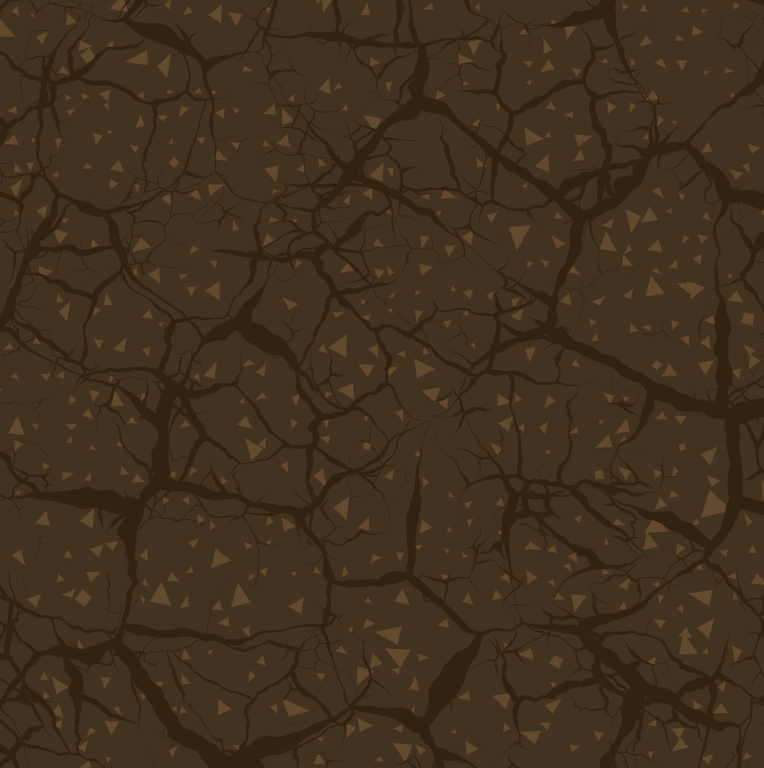
A WebGL 2 fragment shader for this texture:

```glsl
#version 300 es
precision highp float;
// Cracked brown earth scattered with small angular stone chips.

uniform vec2 u_resolution;
out vec4 fragColor;

const vec3 SOIL = vec3(0.262, 0.198, 0.120);
const vec3 CRACK = vec3(0.205, 0.135, 0.065);
const vec3 CHIP = vec3(0.385, 0.292, 0.180);
const float TAU = 6.28319;

vec2 hash2(vec2 p) {
    vec3 q = fract(p.xyx * vec3(0.1031, 0.1030, 0.0973));
    q += dot(q, q.yzx + 33.33);
    return fract((q.xx + q.yz) * q.zy);
}

// Two independent channels of smooth value noise, 0 to 1
vec2 noise2(vec2 p) {
    vec2 i = floor(p), f = fract(p);
    f = f * f * (3.0 - 2.0 * f);
    vec2 low = mix(hash2(i), hash2(i + vec2(1, 0)), f.x);
    vec2 high = mix(hash2(i + vec2(0, 1)), hash2(i + vec2(1, 1)), f.x);
    return mix(low, high, f.y);
}

// Bends straight lines into jagged, wandering ones
vec2 warp(vec2 p, float frequency, float strength) {
    vec2 offset = vec2(0.0);
    for (int i = 0; i < 4; i++) {
        offset += strength * (noise2(p * frequency + float(i) * 17.3) - 0.5);
        frequency *= 2.6;
        strength *= 0.42;
    }
    return p + offset;
}

// Distance to the nearest border between irregular cells
float cellBorder(vec2 p, float cells, float seed) {
    p = p * cells + seed;
    vec2 base = floor(p), f = fract(p), nearCell = vec2(0.0), nearPoint = vec2(0.0);
    float nearest = 9.0;
    for (int y = -1; y <= 1; y++)
    for (int x = -1; x <= 1; x++) {
        vec2 cell = vec2(x, y);
        vec2 r = cell + hash2(base + cell) - f;
        if (dot(r, r) < nearest) {
            nearest = dot(r, r);
            nearCell = cell;
            nearPoint = r;
        }
    }
    float border = 9.0;
    for (int y = -2; y <= 2; y++)
    for (int x = -2; x <= 2; x++) {
        vec2 cell = nearCell + vec2(x, y);
        vec2 r = cell + hash2(base + cell) - f;
        vec2 apart = r - nearPoint;
        if (dot(apart, apart) > 0.0001)
            border = min(border, dot(0.5 * (r + nearPoint), normalize(apart)));
    }
    return border / cells;
}

// Signed distance to the cracks: wide faults, tapering branches, short spurs
float crackDistance(vec2 p) {
    vec2 q = warp(p, 4.5, 0.065);
    vec2 thickness = noise2(p * 9.0 + 41.0);
    float grain = noise2(p * 55.0 + 7.0).x;
    float fault = cellBorder(q, 5.2, 13.0);
    float faultWidth = 0.0145 * thickness.x * thickness.x * (0.7 + 0.6 * grain);
    float branch = cellBorder(warp(q, 14.0, 0.018), 10.5, 57.0);
    float branchWidth = 0.0085 * (thickness.y - 0.32);
    float spur = cellBorder(warp(q, 20.0, 0.014), 25.0, 91.0);
    float spurWidth = 0.0055 * (noise2(p * 21.0 + 73.0).x - 0.33 - 7.0 * fault);
    return min(fault - faultWidth, min(branch - branchWidth, spur - spurWidth));
}

// Corner of an irregular polygon
vec2 corner(int index, int sides, float radius, vec2 id) {
    index = index % sides;
    vec2 rnd = hash2(id + float(index) * 9.7 + 3.0);
    float irregular = sides == 3 ? 1.0 : 0.25;
    float turn = TAU * hash2(id + 61.0).x;
    float angle = turn + TAU * float(index) / float(sides) + irregular * (rnd.x - 0.5);
    return radius * (1.0 + irregular * 0.4 * (rnd.y - 0.5)) * vec2(cos(angle), sin(angle));
}

// Signed distance to a convex chip, negative inside
float chipDistance(vec2 p, float radius, vec2 id) {
    int sides = hash2(id + 29.0).y < 0.02 ? 4 : 3;
    float d = -9.0;
    for (int i = 0; i < sides; i++) {
        vec2 a = corner(i, sides, radius, id);
        vec2 edge = corner(i + 1, sides, radius, id) - a;
        d = max(d, dot(p - a, normalize(vec2(edge.y, -edge.x))));
    }
    return d;
}

// Coverage of scattered chips, shrunk where cracks leave little room
float chips(vec2 p, float cells, float soft) {
    float cover = 0.0;
    vec2 base = floor(p * cells);
    for (int y = -1; y <= 1; y++)
    for (int x = -1; x <= 1; x++) {
        vec2 id = base + vec2(x, y);
        vec2 centre = (id + 0.5 + 0.7 * (hash2(id + 5.0) - 0.5)) / cells;
        float size = hash2(id + 83.0).x;
        float radius = mix(0.0065, 0.0215, size * size);
        if (chipDistance(p - centre, radius, id) > soft) continue;
        radius = min(radius, 1.3 * crackDistance(centre));
        if (radius < 0.004) continue;
        cover = max(cover, smoothstep(soft, -soft, chipDistance(p - centre, radius, id)));
    }
    return cover;
}

void main() {
    vec2 p = gl_FragCoord.xy / u_resolution.y;
    float soft = 0.8 / u_resolution.y;
    vec3 colour = mix(SOIL, CHIP, chips(p, 30.0, soft));
    colour = mix(colour, CRACK, smoothstep(soft, -soft, crackDistance(p)));
    fragColor = vec4(colour, 1.0);
}
```
